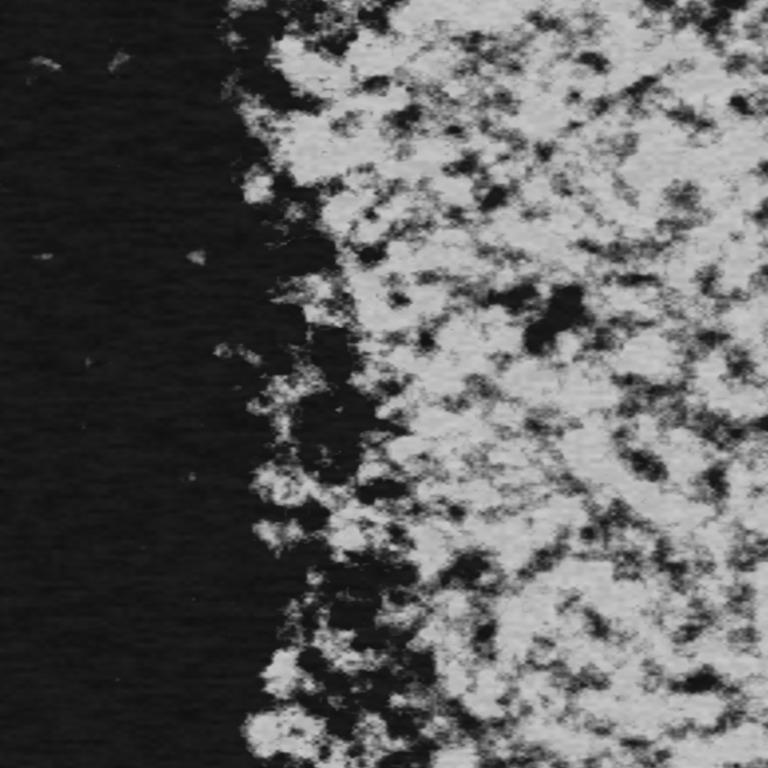
Give the GLSL for this texture, as a three.js fragment shader.

```glsl
// A worn monochrome surface: dark, faintly streaked ground at the left gives way
// to pale, blotched ground at the right. A coverage field follows two wavering
// borders; layered value noise and jittered blots break it into ragged flecks.
varying vec2 vUv;

float hash(vec2 p) {
  vec3 q = fract(vec3(p.xyx) * 0.1031);
  q += dot(q, q.yzx + 33.33);
  return fract((q.x + q.y) * q.z);
}

float valueNoise(vec2 p) {
  vec2 cell = floor(p);
  vec2 f = fract(p);
  f = f * f * (3.0 - 2.0 * f);
  float low = mix(hash(cell), hash(cell + vec2(1.0, 0.0)), f.x);
  float high = mix(hash(cell + vec2(0.0, 1.0)), hash(cell + vec2(1.0)), f.x);
  return mix(low, high, f.y);
}

// Layered noise centred on zero
float fleckNoise(vec2 p) {
  float sum = 0.0;
  float weight = 0.48;
  for (int i = 0; i < 4; i++) {
    sum += weight * (valueNoise(p) - 0.5);
    p = p * 1.93 + vec2(17.3, 9.1);
    weight *= 0.62;
  }
  return sum;
}

// Soft elliptical patch, 1 at its centre
float patchMask(vec2 p, vec2 centre, vec2 radius) {
  vec2 d = (p - centre) / radius;
  return exp(-dot(d, d));
}

float bump(float x, float centre, float width) {
  float d = (x - centre) / width;
  return exp(-d * d);
}

// Irregular spots, at most one in each jittered cell
float blots(vec2 p, float cells, float chance, float seed) {
  vec2 g = p * cells;
  vec2 home = floor(g);
  float mask = 0.0;
  for (int j = -1; j <= 1; j++) {
    for (int i = -1; i <= 1; i++) {
      vec2 cell = home + vec2(float(i), float(j));
      vec2 id = cell + seed;
      vec2 jitter = vec2(hash(id + 3.7), hash(id + 11.9));
      float size = mix(0.16, 0.32, hash(id + 23.1));
      float present = step(hash(id + 41.3), chance);
      mask = max(mask, present * patchMask(g, cell + jitter, vec2(size * 1.25, size)));
    }
  }
  return mask;
}

// How far the pale layer covers the ground: below 0 bare, near 1 full
float coverage(vec2 p) {
  float innerEdge = 0.335 - 0.045 * smoothstep(0.62, 1.0, p.y)
    + 0.07 * bump(p.y, 0.58, 0.05) + 0.07 * bump(p.y, 0.24, 0.045);
  float outerEdge = mix(0.565, 0.35, smoothstep(0.1, 1.0, p.y))
    + 0.035 * bump(p.y, 0.63, 0.07);
  float torn = smoothstep(innerEdge - 0.05, innerEdge + 0.03, p.x);
  float full = smoothstep(outerEdge - 0.025, outerEdge + 0.025, p.x);
  float c = mix(mix(-0.65, 0.3, torn), 0.82, full);

  // Broad hollows along the border and in the pale ground
  c -= 0.9 * patchMask(p, vec2(0.45, 0.47), vec2(0.052, 0.04));
  c -= 0.7 * patchMask(p, vec2(0.42, 0.66), vec2(0.05, 0.027));
  c -= 0.6 * patchMask(p, vec2(0.34, 0.94), vec2(0.028, 0.08));
  c -= 0.8 * patchMask(p, vec2(0.715, 0.585), vec2(0.045, 0.04));
  c -= 0.9 * patchMask(p, vec2(0.91, 0.445), vec2(0.04, 0.028));
  c -= 0.7 * patchMask(p, vec2(0.92, 0.19), vec2(0.028, 0.032));

  // Pale ridges and islands
  c += 0.6 * patchMask(p, vec2(0.41, 0.79), vec2(0.06, 0.035));
  c += 0.7 * patchMask(p, vec2(0.36, 0.38), vec2(0.04, 0.022));
  c += 0.8 * patchMask(p, vec2(0.365, 0.13), vec2(0.028, 0.024));
  c += 0.8 * patchMask(p, vec2(0.35, 0.05), vec2(0.045, 0.025));
  c += 1.1 * patchMask(p, vec2(0.255, 0.655), vec2(0.018, 0.02));
  c += 1.0 * patchMask(p, vec2(0.30, 0.54), vec2(0.04, 0.016));

  // Scattered wear, busiest in the upper middle
  float wear = 0.55 + 0.25 * patchMask(p, vec2(0.62, 0.85), vec2(0.18, 0.15));
  c -= full * wear * blots(p, 13.0, 0.42, 5.0);
  c += (1.0 - torn) * 0.75 * blots(p, 15.0, 0.07, 61.0);
  return c;
}

void main() {
  // Ragged outlines from a slight warp of the plane
  vec2 warp = vec2(valueNoise(vUv * 34.0), valueNoise(vUv * 34.0 + 57.0)) - 0.5;
  vec2 p = vUv + 0.022 * warp;

  float c = coverage(p);
  float border = bump(vUv.x, 0.42, 0.13);
  float flecks = fleckNoise(vUv * vec2(27.0, 36.0) + 4.0);
  float pale = smoothstep(0.0, 1.0, c + mix(2.1, 2.9, border) * flecks);

  // Fine grain, drawn out sideways
  float streak = valueNoise(vUv * vec2(32.0, 150.0)) - 0.5;
  float grain = valueNoise(vUv * vec2(110.0, 170.0) + 31.0) - 0.5;
  float darkTone = 0.092 + 0.035 * streak + 0.025 * grain;
  float paleTone = 0.735 + 0.05 * streak + 0.07 * grain;
  gl_FragColor = vec4(vec3(mix(darkTone, paleTone, pale)), 1.0);
}
```
